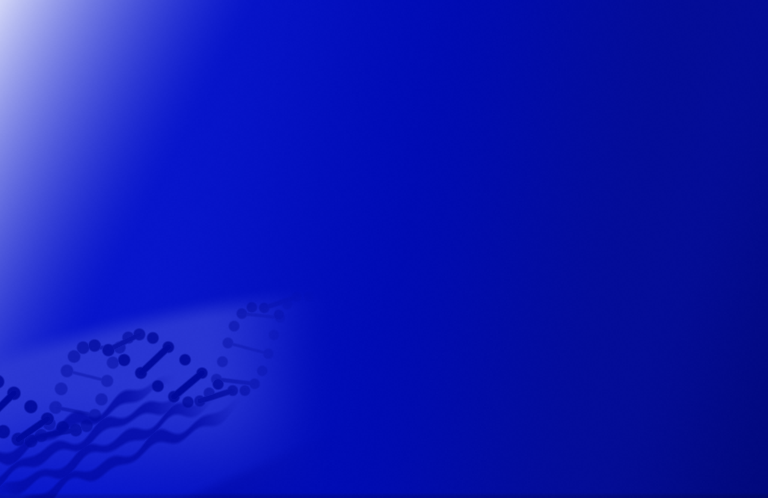
A WebGL 1 fragment shader for this background:

```glsl
precision highp float;
// Deep blue backdrop with a white corner glow and a faint double helix on a pale panel.
uniform vec2 u_resolution;

float hash(vec2 cell) {
  return fract(sin(dot(cell, vec2(12.9898, 78.233))) * 43758.5453);
}

// Point on one helix strand at the given angle.
vec2 strand(float start, float angle) {
  float x = start + 0.0526 * angle - 0.027 * cos(angle);
  return vec2(x, 0.182 + 0.235 * x + 0.082 * cos(angle));
}

float segmentDistance(vec2 p, vec2 a, vec2 b) {
  vec2 ab = b - a;
  return length(p - a - ab * clamp(dot(p - a, ab) / dot(ab, ab), 0.0, 1.0));
}

// Soft coverage of a shape from its signed distance.
float cover(float d) {
  float soft = max(0.0025, 0.75 / u_resolution.y);
  return 1.0 - smoothstep(-soft, soft, d);
}

// Beads of both strands and the rungs between them, darker at the front.
float helix(vec2 p) {
  float shade = 0.0;
  float radius = mix(0.0135, 0.010, clamp(p.x / 0.6, 0.0, 1.0));
  for (int i = 0; i < 32; i++) {
    float angle = -6.7 + 0.43 * float(i);
    vec2 a = strand(0.297, angle);
    vec2 b = strand(0.203, angle + 0.5);
    float frontA = 0.5 + 0.5 * sin(angle);
    float frontB = 0.5 + 0.5 * sin(angle + 0.5);
    shade = max(shade, cover(length(p - a) - radius) * mix(0.45, 0.9, frontA));
    shade = max(shade, cover(length(p - b) - radius) * mix(0.45, 0.9, frontB));
    if (mod(float(i), 2.0) < 0.5) {
      float rung = segmentDistance(p, a, b) - mix(0.003, 0.007, frontA);
      shade = max(shade, cover(rung) * mix(0.4, 1.0, frontA));
    }
  }
  return shade;
}

// Wavy slanted streaks cast below the helix.
float shadows(vec2 p) {
  float shade = 0.0;
  for (int i = 0; i < 4; i++) {
    float k = float(i);
    float along = p.x - 0.045 * k;
    float wave = 0.008 * sin(p.x * 72.0 + k * 2.4) + 0.006 * sin(p.x * 39.0 + k * 1.7);
    float width = 0.009 + 0.003 * sin(p.x * 55.0 + k * 3.0);
    float d = abs(p.y - 0.45 * p.x - 0.082 + 0.038 * k + wave) - width;
    float ends = smoothstep(-0.14, -0.04, along) * (1.0 - smoothstep(0.24, 0.36, along));
    shade = max(shade, (1.0 - smoothstep(-0.004, 0.006, d)) * ends);
  }
  return shade;
}

void main() {
  vec2 p = gl_FragCoord.xy / u_resolution.y;

  // Slanted blue gradient, darkening to the right and into the lower right corner
  float across = p.x + 0.2 * (0.5 - p.y);
  vec3 color = mix(vec3(0.03, 0.085, 0.80), vec3(0.0, 0.045, 0.71), smoothstep(0.25, 0.85, across));
  color = mix(color, vec3(0.015, 0.05, 0.59), smoothstep(0.7, 1.35, across));
  float corner = smoothstep(1.25, 1.7, p.x - 0.36 * (p.y - 0.3));
  color = mix(color, vec3(0.0, 0.025, 0.44), 0.7 * corner);

  // White glow slanting down the left side
  float glow = max(0.0, 1.0 - (p.x + 0.52 * (1.0 - p.y)) / 0.52);
  color = mix(color, vec3(0.96, 0.97, 1.0), 0.85 * pow(glow, 1.5));

  // Pale panel with a curved top edge
  float top = 0.29 + 0.33 * p.x - 0.2 * p.x * p.x;
  float panel = 1.0 - smoothstep(-0.04, 0.015, p.y - top);
  panel *= 1.0 - smoothstep(0.40, 0.67, p.x);
  panel *= smoothstep(-0.03, 0.24, p.y);
  color = mix(color, vec3(0.18, 0.23, 0.83), 0.86 * panel);

  // Shadows, a dim wedge beneath them, then the helix
  float fade = 1.0 - smoothstep(0.40, 0.68, p.x);
  color = mix(color, vec3(0.01, 0.04, 0.65), 0.8 * shadows(p));
  float wedge = 1.0 - smoothstep(-0.02, 0.015, p.y - 0.45 * (p.x - 0.37));
  color = mix(color, vec3(0.0, 0.03, 0.65), 0.5 * wedge * (1.0 - smoothstep(0.4, 0.75, p.x)));
  color = mix(color, vec3(0.0, 0.035, 0.61), helix(p) * fade);

  // Thin dark lower border and a trace of grain
  color *= mix(0.85, 1.0, smoothstep(0.002, 0.012, p.y));
  color += 0.006 * (hash(floor(p * 330.0)) - 0.5);
  gl_FragColor = vec4(color, 1.0);
}
```
